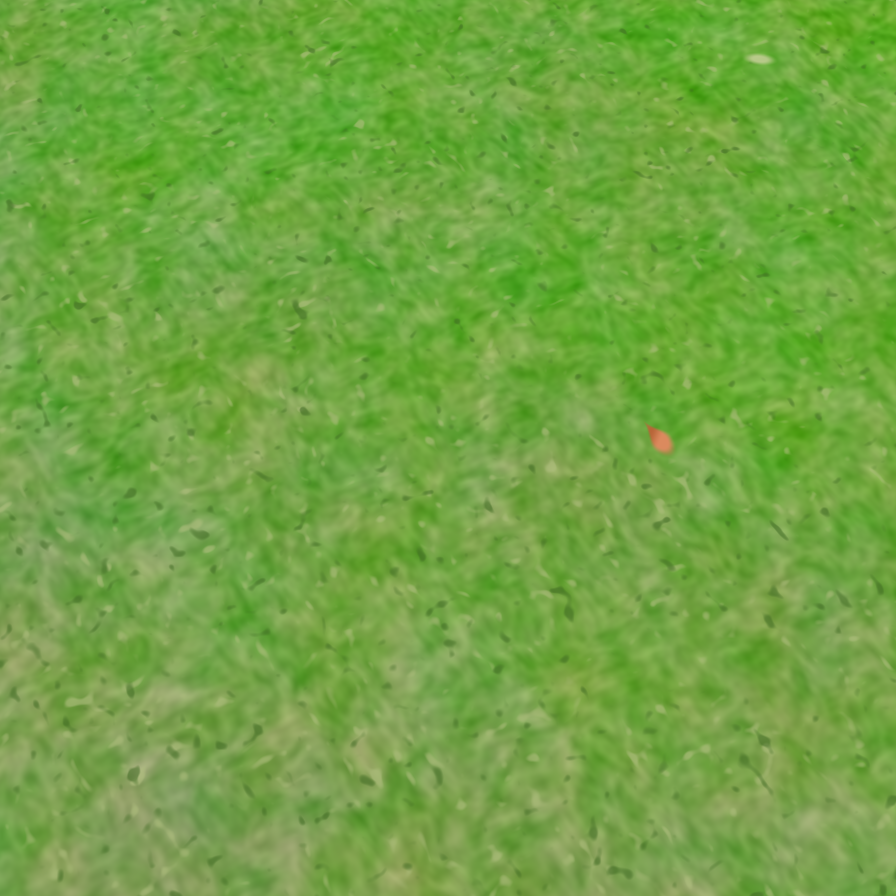
Reproduce this texture procedurally as a Shadertoy shader.

```glsl
// A soft, mottled lawn with dry patches, small flecks and one fallen leaf.

const vec3 LUSH_GREEN = vec3(0.365, 0.685, 0.172);
const vec3 DRY_GRASS  = vec3(0.525, 0.608, 0.355);
const vec3 COOL_SHIFT = vec3(-0.030, 0.008, 0.036);
const vec3 PALE_FLECK = vec3(0.68, 0.74, 0.49);
const vec3 DARK_FLECK = vec3(0.25, 0.42, 0.14);
const vec3 STRAW      = vec3(0.80, 0.82, 0.62);
const vec3 LEAF_COLOR = vec3(0.86, 0.54, 0.37);
const vec3 LEAF_TIP   = vec3(0.72, 0.40, 0.22);

const float PERSPECTIVE  = 0.35;  // how much larger the near grass appears
const float PATCH_SCALE  = 4.0;
const float TUFT_SCALE   = 12.0;
const float CLUMP_SCALE  = 30.0;
const float BLADE_SCALE  = 60.0;
const float FLECK_SCALE  = 72.0;
const float BLADE_LIGHT  = 0.105;
const float PALE_AMOUNT  = 0.62;
const float DARK_AMOUNT  = 0.55;
const vec2  LEAF_CENTER  = vec2(0.735, 0.511);
const vec2  STRAW_CENTER = vec2(0.848, 0.934);

float hash(vec2 p) {
    vec3 q = fract(vec3(p.xyx) * 0.1031);
    q += dot(q, q.yzx + 33.33);
    return fract((q.x + q.y) * q.z);
}

vec2 gradientAt(vec2 cell) {
    float angle = 6.2832 * hash(cell);
    return vec2(cos(angle), sin(angle));
}

// Gradient noise, centred on zero
float noise(vec2 p) {
    vec2 i = floor(p), f = p - i;
    vec2 u = f * f * f * (f * (f * 6.0 - 15.0) + 10.0);
    vec2 e = vec2(1.0, 0.0);
    float a = dot(gradientAt(i), f);
    float b = dot(gradientAt(i + e.xy), f - e.xy);
    float c = dot(gradientAt(i + e.yx), f - e.yx);
    float d = dot(gradientAt(i + e.xx), f - e.xx);
    return mix(mix(a, b, u.x), mix(c, d, u.x), u.y);
}

vec2 rotate(vec2 p, float angle) {
    float c = cos(angle), s = sin(angle);
    return vec2(c * p.x + s * p.y, c * p.y - s * p.x);
}

// Noise slightly drawn out along one direction
float blades(vec2 p, float angle, float scale) {
    return noise(rotate(p, angle) * scale * vec2(0.78, 1.08) + 17.0 * angle);
}

// Blades leaning one of two ways
float leaningBlades(vec2 p, float lean, float scale) {
    return mix(blades(p, 0.35, scale), blades(p, -0.85, scale), lean);
}

// Coverage of a soft ellipse
float ellipse(vec2 p, float angle, vec2 radii, float softness) {
    float r = length(rotate(p, angle) / radii);
    return 1.0 - smoothstep(1.0 - softness, 1.0 + softness, r);
}

void mainImage(out vec4 fragColor, in vec2 fragCoord) {
    vec2 uv = fragCoord / iResolution.xy;
    vec2 ground = (uv - 0.5) / (1.0 + PERSPECTIVE * (0.5 - uv.y)) + 3.0;
    ground += 0.006 * vec2(noise(ground * 22.0), noise(ground * 22.0 + 40.0));
    float nearness = 0.5 - uv.y;

    // Blade texture
    float lean = smoothstep(-0.12, 0.12, noise(ground * 9.0 + 60.0) + 0.15 * nearness);
    float coarse = leaningBlades(ground, lean, BLADE_SCALE);
    float fine = leaningBlades(ground + 0.7, lean, BLADE_SCALE * 1.75);

    // Dryness grows toward the near left, with patches at several sizes
    float patches = noise(ground * PATCH_SCALE);
    float tufts = noise(ground * TUFT_SCALE + 11.0);
    float clumps = noise(ground * CLUMP_SCALE + 23.0);
    float dryness = 0.50 + 0.48 * nearness - 0.20 * (uv.x - 0.5);
    dryness += 0.36 * patches + 0.38 * tufts + 0.40 * clumps + 0.22 * coarse;
    vec3 color = mix(LUSH_GREEN, DRY_GRASS, clamp(dryness, -0.10, 1.20));

    // Cooler green drifts, stronger on the left
    float cool = noise(ground * 6.0 + 83.0) + 0.6 * noise(ground * 19.0 + 97.0);
    color += COOL_SHIFT * (cool + 0.5 * (0.5 - uv.x));

    // Light and shade
    float light = BLADE_LIGHT * (coarse + 0.60 * fine) + 0.075 * clumps + 0.055 * tufts;
    color += light * vec3(1.0, 0.95, 0.85);

    // Irregular pale and dark flecks, clumped and denser where dry
    float clumping = 0.25 * noise(ground * 15.0 + 31.0) + 0.10 * (dryness - 0.5);
    float paleNoise = leaningBlades(ground + 1.3, lean, FLECK_SCALE) + 0.25 * fine;
    float darkNoise = leaningBlades(ground + 2.1, 1.0 - lean, FLECK_SCALE) - 0.25 * fine;
    float pale = smoothstep(0.30, 0.62, paleNoise + clumping);
    float dark = smoothstep(0.33, 0.62, darkNoise + clumping);
    color = mix(color, PALE_FLECK, PALE_AMOUNT * pale);
    color = mix(color, DARK_FLECK, DARK_AMOUNT * dark);

    // A pale straw and the fallen leaf
    color = mix(color, STRAW, 0.8 * ellipse(uv - STRAW_CENTER, -0.1, vec2(0.014, 0.005), 0.5));
    vec2 leaf = rotate(uv - LEAF_CENTER, -0.85);
    float halfWidth = 0.0085 * smoothstep(-0.024, 0.008, leaf.x);
    float leafCover = ellipse(leaf, 0.0, vec2(0.020, halfWidth + 0.002), 0.35);
    vec3 leafColor = mix(LEAF_TIP, LEAF_COLOR, smoothstep(-0.012, 0.004, leaf.x + 0.5 * leaf.y));
    color = mix(color, leafColor, leafCover);

    fragColor = vec4(clamp(color, 0.0, 1.0), 1.0);
}
```
